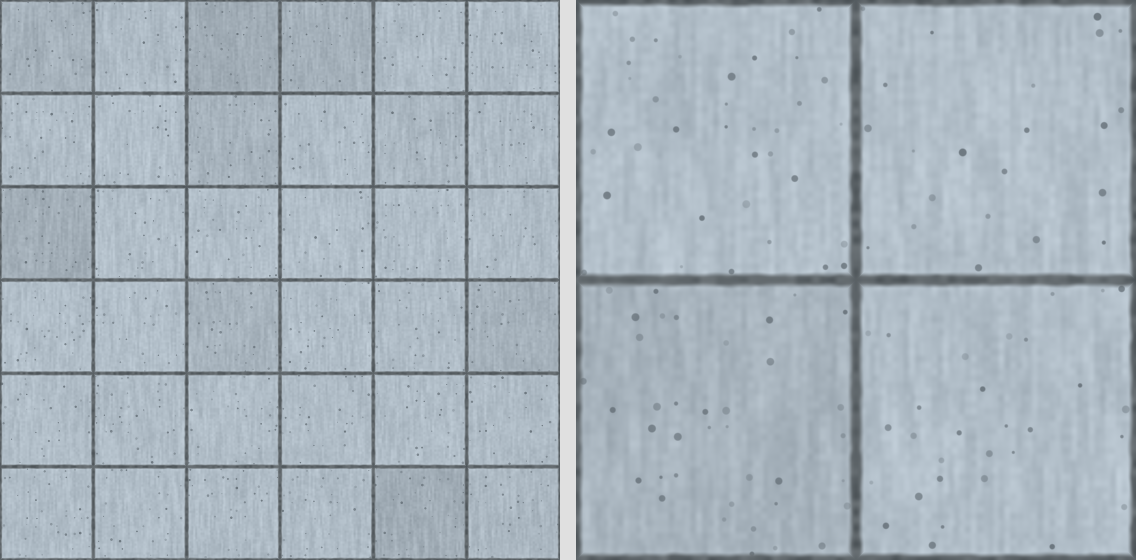
Left, the full canvas; right, a detail of the centre.
Write a Shadertoy shader that draws this texture.

```glsl
// Square blue-grey tiles with vertical brushed grain, small dark pits and soft
// dark joints. Wrapped value noise makes the grain; a hash per tile sets its
// shade; a distance to the nearest tile edge draws the joints.

#define TILES 6.0            // repeats across and down
#define JOINT 0.020          // half width of a joint, in tiles
#define JOINT_SOFT 0.011     // softness of the joint edge, in tiles
#define WOBBLE 0.007         // unevenness of the joint edge, in tiles
#define SHADE 0.085          // darkening of the dark tiles
#define GRAIN 0.085          // strength of the brushed grain
#define PIT_CELLS 72.0       // pit grid cells across the canvas
#define PIT_CHANCE 0.24      // share of grid cells that hold a pit
#define TILE_COLOR vec3(0.690, 0.740, 0.780)
#define JOINT_COLOR vec3(0.355, 0.383, 0.400)
#define PIT_COLOR vec3(0.360, 0.400, 0.430)

float hash(vec2 p) {
    return fract(sin(dot(p, vec2(127.1, 311.7))) * 43758.5);
}

// Value noise on a grid of freq cells that wraps at the canvas edge.
float noise(vec2 uv, vec2 freq, float seed) {
    vec2 p = uv * freq;
    vec2 cell = floor(p);
    vec2 f = fract(p);
    f = f * f * (3.0 - 2.0 * f);
    vec2 a = mod(cell, freq) + seed;
    vec2 b = mod(cell + 1.0, freq) + seed;
    return mix(mix(hash(a), hash(vec2(b.x, a.y)), f.x),
               mix(hash(vec2(a.x, b.y)), hash(b), f.x), f.y);
}

// Long vertical streaks in three sizes, centred on zero.
float brushedGrain(vec2 uv, float seed) {
    float fine = noise(uv, vec2(300.0, 42.0), seed) - 0.5;
    float medium = noise(uv, vec2(150.0, 18.0), seed + 3.7) - 0.5;
    float dust = noise(uv, vec2(256.0), 9.3) - 0.5;
    return fine * 0.75 + medium * 0.45 + dust * 0.5;
}

// Coverage of round pits scattered one per grid cell, kept inside the cell.
float pits(vec2 uv, float pixel) {
    vec2 p = uv * PIT_CELLS;
    vec2 cell = mod(floor(p), PIT_CELLS);
    vec2 centre = 0.25 + 0.5 * vec2(hash(cell + 17.3), hash(cell + 41.9));
    float radius = mix(0.06, 0.17, hash(cell + 63.1));
    float edge = max(pixel * PIT_CELLS * 0.6, 0.04);
    float dist = length(fract(p) - centre);
    float present = step(hash(cell + 5.5), PIT_CHANCE);
    float depth = mix(0.3, 1.0, hash(cell + 88.7));
    return present * depth * (1.0 - smoothstep(radius - edge, radius + edge, dist));
}

void mainImage(out vec4 fragColor, in vec2 fragCoord) {
    vec2 uv = fragCoord / iResolution.xy;
    float pixel = 1.0 / iResolution.y;

    // Tile: shade, grain and pits
    vec2 tile = floor(uv * TILES);
    float pick = hash(tile + 2.6);
    float shade = 1.0 - SHADE * smoothstep(0.62, 0.85, pick);
    shade += 0.02 * (hash(tile + 31.4) - 0.5);
    float seed = floor(hash(tile + 7.9) * 90.0);
    vec3 color = TILE_COLOR * shade;
    color += GRAIN * brushedGrain(uv, seed);
    color += 0.02 * (noise(uv, vec2(18.0), 12.1) - 0.5);
    color = mix(color, PIT_COLOR, 0.8 * pits(uv, pixel));

    // Joint: distance to the nearest tile edge, slightly uneven
    vec2 local = fract(uv * TILES);
    vec2 toEdge = min(local, 1.0 - local);
    float dist = min(toEdge.x, toEdge.y);
    dist += WOBBLE * (noise(uv, vec2(120.0), 21.7) - 0.5);
    float soft = max(JOINT_SOFT, 0.7 * pixel * TILES);
    float joint = 1.0 - smoothstep(JOINT - soft, JOINT + soft, dist);

    // Faint light rim beside the joint, then mottled filling
    color += 0.02 * (1.0 - smoothstep(JOINT, JOINT + 0.035, dist));
    vec3 filling = JOINT_COLOR + 0.12 * (noise(uv, vec2(210.0), 33.2) - 0.5);
    filling += 0.05 * smoothstep(0.0, JOINT, dist);
    color = mix(color, filling, joint);

    fragColor = vec4(clamp(color, 0.0, 1.0), 1.0);
}
```
